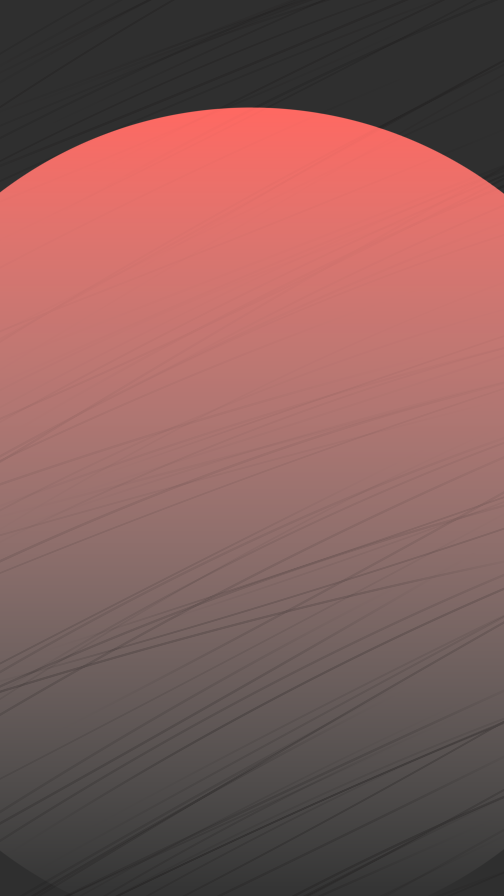
Give the GLSL for this background, as a WebGL 1 fragment shader.

```glsl
precision highp float;

uniform vec2 u_resolution;

float hash(float n) {
  return fract(sin(n * 12.9898 + 4.137) * 43758.5453);
}

// Darkness of one thin, slightly bowed stroke that fades at both ends
float stroke(vec2 p, float height, float slope, float seed, float pixel) {
  float bow = mix(-0.22, 0.08, hash(seed));
  float y = height + slope * p.x + bow * p.x * p.x;
  float tilt = slope + 2.0 * bow * p.x;
  float dist = abs(p.y - y) / sqrt(1.0 + tilt * tilt);
  float middle = mix(-0.3, 0.3, hash(seed + 0.37));
  float ends = 1.0 - smoothstep(0.2, 0.48, abs(p.x - middle));
  float width = mix(0.0004, 0.0009, hash(seed + 0.71));
  return ends * (1.0 - smoothstep(width, width + pixel, dist));
}

// Bundles of strokes rising to the right, stacked up the canvas
float scratches(vec2 p, float pixel) {
  float ink = 0.0;
  for (int i = 0; i < 18; i++) {
    float bundle = float(i);
    float height = -0.1 + bundle * 0.068 + 0.04 * hash(bundle + 5.3);
    float slope = mix(0.3, 0.56, hash(bundle + 31.7));
    for (int j = 0; j < 5; j++) {
      float seed = bundle * 7.0 + float(j) * 1.31;
      float offset = (hash(seed + 2.9) - 0.5) * 0.085;
      float fan = (hash(seed + 8.3) - 0.5) * 0.12;
      float strength = mix(0.35, 1.0, hash(seed + 6.1));
      ink += strength * stroke(p, height + offset, slope + fan, seed, pixel);
    }
  }
  return min(ink, 1.3);
}

void main() {
  float pixel = 1.0 / u_resolution.y;
  vec2 p = gl_FragCoord.xy * pixel;
  p.x -= 0.5 * u_resolution.x * pixel;

  // Large disc, charcoal at the foot and coral at the crown
  float y = p.y;
  vec3 discColor = vec3(0.2) + vec3(0.91, 0.88, 0.85) * y
                 - vec3(0.0, 0.73, 0.73) * y * y;
  float edge = length(p - vec2(-0.001, 0.418)) - 0.462;
  float disc = 1.0 - smoothstep(-0.75 * pixel, 0.75 * pixel, edge);
  vec3 color = mix(vec3(0.184), discColor, disc);

  // Strokes weaken toward the bright crown
  float onDisc = mix(0.02, 0.3, 1.0 - smoothstep(0.0, 0.7, y));
  float visibility = mix(0.32, onDisc, disc);
  color = mix(color, vec3(0.11, 0.1, 0.1), scratches(p, pixel) * visibility);

  gl_FragColor = vec4(color, 1.0);
}
```
